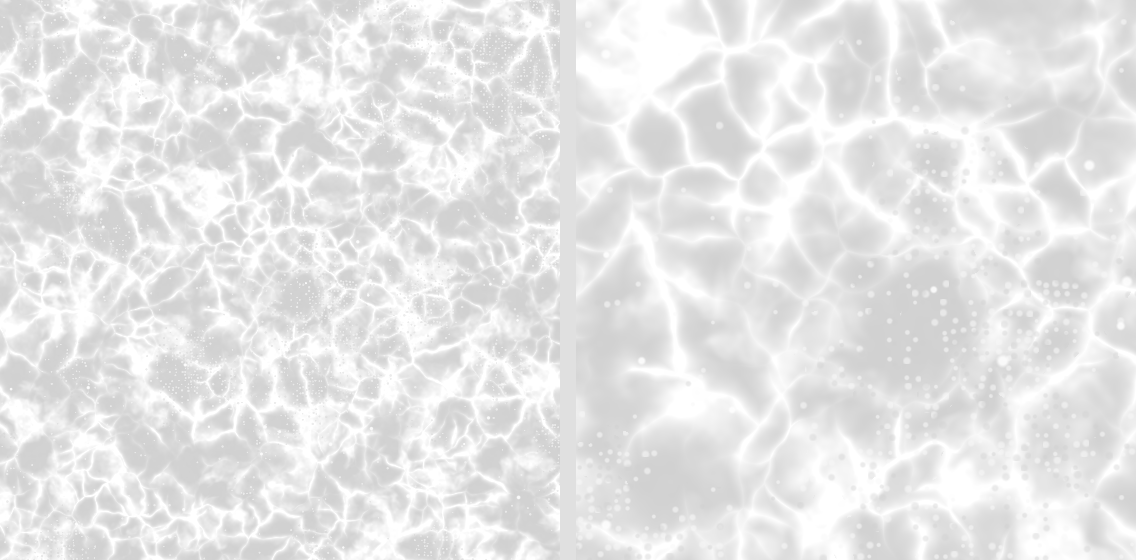
Left: the whole. Right: its middle third, enlarged.
Reproduce this texture procedurally as a three.js fragment shader.

```glsl
// Pale grey marble: a web of soft white veins over flat grey stone.
// Two warped Voronoi layers give the veins, fractal noise the milky clouds,
// and jittered dots in patches the fine crystalline speckle.
varying vec2 vUv;

vec2 hash2(vec2 p) {
  vec3 q = fract(p.xyx * vec3(0.1031, 0.1030, 0.0973));
  q += dot(q, q.yzx + 33.33);
  return fract((q.xx + q.yz) * q.zy);
}

float noise(vec2 p) {
  vec2 cell = floor(p), f = fract(p);
  f = f * f * (3.0 - 2.0 * f);
  float bottom = mix(hash2(cell).x, hash2(cell + vec2(1.0, 0.0)).x, f.x);
  float top = mix(hash2(cell + vec2(0.0, 1.0)).x, hash2(cell + 1.0).x, f.x);
  return mix(bottom, top, f.y);
}

float fbm(vec2 p) {
  float sum = 0.0, weight = 0.5;
  for (int i = 0; i < 4; i++) {
    sum += weight * noise(p);
    p = mat2(1.6, 1.2, -1.2, 1.6) * p + 17.3;
    weight *= 0.5;
  }
  return sum / 0.9375;
}

// Gap between the two nearest cell centres: zero along the cell borders.
float borderGap(vec2 p) {
  vec2 cell = floor(p), f = fract(p);
  float nearest = 8.0, second = 8.0;
  for (int y = -1; y <= 1; y++) {
    for (int x = -1; x <= 1; x++) {
      vec2 offset = vec2(float(x), float(y));
      float d = length(offset + hash2(cell + offset) - f);
      second = min(second, max(nearest, d));
      nearest = min(nearest, d);
    }
  }
  return second - nearest;
}

// Round dots, one per grid cell, kept with the given chance.
float dots(vec2 p, float radius, float chance) {
  vec2 cell = floor(p);
  vec2 centre = 0.3 + 0.4 * hash2(cell + 71.0);
  vec2 pick = hash2(cell + 29.0);
  float r = radius * (0.6 + 0.6 * pick.y);
  float disc = 1.0 - smoothstep(r * 0.5, r * 1.3, length(fract(p) - centre));
  return disc * step(pick.x, chance);
}

void main() {
  // Bend the plane so that the veins wander and fray.
  vec2 bend = vec2(fbm(vUv * 11.0 + 3.0), fbm(vUv * 11.0 + 47.0)) - 0.5;
  vec2 fray = vec2(noise(vUv * 75.0 + 9.0), noise(vUv * 75.0 + 83.0)) - 0.5;
  vec2 p = vUv + bend * 0.05 + fray * 0.007;

  // Coarse and fine veins, each swelling and fading along its length.
  float coarseStrength = smoothstep(0.2, 0.75, fbm(vUv * 16.0 + 21.0)) * 1.25;
  float fineStrength = smoothstep(0.35, 0.8, fbm(vUv * 13.0 + 63.0)) * 1.1;
  float coarse = exp(-6.5 * borderGap(p * 14.0 + 5.0)) * coarseStrength;
  float fine = exp(-5.5 * borderGap(p * 25.0 + 40.0)) * fineStrength;

  // Milky clouds fill some of the cells.
  float cloud = smoothstep(0.5, 0.82, fbm(p * 19.0 + 12.0)) * 0.8;

  float milk = 1.0 - (1.0 - min(coarse, 1.0)) * (1.0 - fine) * (1.0 - cloud);
  float grain = noise(vUv * 95.0 + 31.0) * 0.6 + noise(vUv * 210.0) * 0.4;
  milk = max(milk - 0.06, 0.0) * (0.92 + 0.7 * grain);

  // Crystals gather in patches, with a few larger lone beads.
  float patches = smoothstep(0.5, 0.8, fbm(vUv * 9.0 + 90.0));
  float crystals = dots(vUv * 180.0, 0.36, 0.02 + 0.4 * patches);
  float pits = dots(vUv * 165.0 + 7.3, 0.36, 0.3 * patches);
  float beads = dots(vUv * 42.0 + 2.7, 0.13, 0.035);

  float grey = mix(0.822, 1.0, clamp(milk, 0.0, 1.0));
  grey += (grain - 0.5) * 0.012;
  grey = mix(grey, 0.97, crystals * 0.6);
  grey = mix(grey, 0.81, pits * 0.4);
  grey = mix(grey, 1.0, beads * 0.85);
  gl_FragColor = vec4(vec3(clamp(grey, 0.0, 1.0)), 1.0);
}
```
